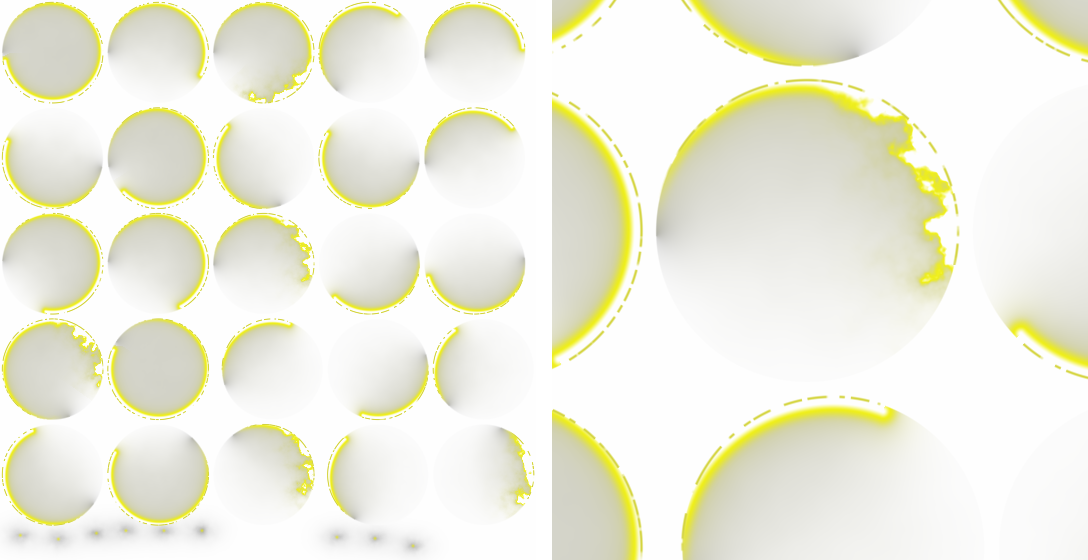
Left, the full canvas; right, a detail of the centre.
This pattern is drawn by a Shadertoy shader. Its source:

```glsl
// Five by five grid of pale discs, each shaded from a glowing yellow arc on its rim.
#define GRID 5
#define PITCH 0.1969        // centre to centre, in canvas widths
#define MARGIN 0.0982       // canvas edge to first centre
#define RADIUS 0.0939
#define SHORT_SHIFT 0.0163  // sideways shift of discs with a short arc
#define GAP 0.075           // white crescent thickness, in disc radii
#define GLOW 0.10           // olive falloff depth, in disc radii
#define CORE 0.048          // yellow line depth, in disc radii
#define YELLOW vec3(0.94, 0.94, 0.08)
#define OLIVE vec3(0.79, 0.79, 0.44)
#define PAPER vec3(0.998)

const float TAU = 6.2831853;

// Arc start in degrees, counter-clockwise from the right; negative means ragged.
const float START[25] = float[25](
    190., 333., -100., 55., 6.,
    160., 225., 140., 150., 40.,
    262., 298., -13., 225., 197.,
    -5., 157., 70., 252., 127.,
    115., 153., -17., 133., -30.);
// Arc length in degrees.
const float SPAN[25] = float[25](
    350., 207., 280., 175., 180.,
    190., 325., 150., 205., 147.,
    275., 240., 195., 150., 170.,
    295., 350., 128., 125., 100.,
    210., 255., 145., 110., 100.);

float hash(vec2 p) {
    vec3 q = fract(vec3(p.xyx) * 0.1031);
    q += dot(q, q.yzx + 33.33);
    return fract((q.x + q.y) * q.z);
}

float noise(vec2 p) {
    vec2 i = floor(p), f = fract(p);
    f = f * f * (3.0 - 2.0 * f);
    return mix(mix(hash(i), hash(i + vec2(1, 0)), f.x),
               mix(hash(i + vec2(0, 1)), hash(i + vec2(1, 1)), f.x), f.y);
}

float fbm(vec2 p) {
    float sum = 0.0, amp = 0.53;
    for (int i = 0; i < 4; i++) {
        sum += amp * noise(p);
        p = mat2(1.6, 1.2, -1.2, 1.6) * p + 7.3;
        amp *= 0.5;
    }
    return sum;
}

vec2 onCircle(float a) { return vec2(cos(a), sin(a)); }
float heading(vec2 v) { return atan(v.y, v.x); }

// q is in disc radii, y up; px is one pixel in the same unit.
vec3 drawDisc(vec3 under, vec2 q, int id, float px) {
    float r = length(q);
    if (r > 1.1) return under;
    float start = radians(START[id]), span = radians(SPAN[id]);
    float ragged = START[id] < 0.0 ? 1.0 : 0.0;
    vec2 seed = vec2(float(id) * 13.7 + 20.0, 40.0);
    vec2 head = onCircle(start), tail = onCircle(start + span);
    float along = mod(heading(q) - start, TAU);
    float t = along / span;

    // Interior shade: harmonic measure of the arc as seen from q
    float seen = mod(heading(tail - q) - heading(head - q), TAU);
    float u = clamp((seen - 0.5 * span) / (0.5 * TAU), 0.0, 1.0);
    float cloud = fbm(q * 2.6 + seed) - 0.5;
    u = clamp(u + cloud * (0.08 + 0.3 * u * (1.0 - u)), 0.0, 1.0);
    float tailDist = length(q - tail);
    float grey = mix(0.985, 0.825, pow(u, 1.15)) - 0.16 * exp(-7.0 * tailDist);
    vec3 col = vec3(grey, grey, grey - 0.04 * u);

    // Distance to the white crescent, which thins along the arc
    float headDist = length(q - head * (1.0 - 0.5 * GAP)) - 0.5 * GAP;
    float d, strength;
    if (t < 1.0) {
        d = 1.0 - GAP * (1.0 - smoothstep(0.2, 0.95, t)) - r;
        strength = 1.0 - smoothstep(0.72, 1.0, t);
    } else {
        d = min(headDist, tailDist);
        strength = headDist < tailDist ? 1.0 : 0.0;
    }

    // Ragged fringe near the arc head
    float fringe = ragged * (1.0 - smoothstep(0.8, 1.6, length(q - head)));
    d -= fringe * 0.55 * (fbm(q * 6.0 + seed) - 0.47);

    // Olive halo, yellow line, white crescent
    float depth = max(d, 0.0);
    col = mix(col, OLIVE, 0.85 * strength * exp(-depth / (GLOW * (1.0 + 0.8 * fringe))));
    col = mix(col, YELLOW, strength * exp(-depth * depth / (CORE * CORE)));
    col = mix(col, PAPER, strength * (1.0 - smoothstep(-0.035, 0.015, d)));
    col = mix(under, col, 1.0 - smoothstep(1.0 - px, 1.0 + px, r));

    // Broken hairline around the crescent
    float dash = smoothstep(0.3, 0.5, noise(vec2(along * 24.0, seed.x)));
    float hairline = 1.0 - smoothstep(0.0, 0.012 + 0.5 * px, abs(r - 1.0));
    return mix(col, OLIVE + vec3(0.04, 0.04, -0.2), hairline * dash * (1.0 - smoothstep(0.8, 0.95, t)));
}

// Faint specks below the grid, under columns 0, 1 and 3
vec3 drawWisps(vec3 col, vec2 p) {
    for (int i = 0; i < 9; i++) {
        int column = i / 3 + i / 6;
        float drop = column == 1 ? 0.0 : 0.032 * hash(vec2(i, 5));
        vec2 spot = vec2(0.038 + PITCH * float(column) + 0.071 * float(i % 3), 0.990 + drop);
        vec2 v = (p - spot) / RADIUS;
        float dist = length(v * vec2(0.8, 1.1));
        float smudge = exp(-9.0 * dist) * (0.5 + fbm(v * 6.0 + float(i) * 9.0));
        col -= 0.3 * smudge + 0.015 * exp(-6.0 * dist * dist);
        col = mix(col, YELLOW, 0.7 * exp(-1200.0 * dot(v, v)));
    }
    return col;
}

void mainImage(out vec4 fragColor, in vec2 fragCoord) {
    // Canvas widths, measured down from the top left
    vec2 p = vec2(fragCoord.x, iResolution.y - fragCoord.y) / iResolution.x;
    float px = 1.0 / (iResolution.x * RADIUS);
    ivec2 cell = ivec2(floor((p - MARGIN) / PITCH + 0.5));
    vec3 col = drawWisps(PAPER, p);

    // This cell and its left neighbour, whose disc may be shifted across
    for (int k = 0; k < 2; k++) {
        ivec2 c = cell - ivec2(k, 0);
        if (min(c.x, c.y) < 0 || max(c.x, c.y) >= GRID) continue;
        int id = c.y * GRID + c.x;
        vec2 centre = MARGIN + PITCH * vec2(c);
        if (SPAN[id] < 130.0) centre.x += SHORT_SHIFT;
        col = drawDisc(col, (p - centre) * vec2(1, -1) / RADIUS, id, px);
    }
    fragColor = vec4(clamp(col, 0.0, 1.0), 1.0);
}
```
